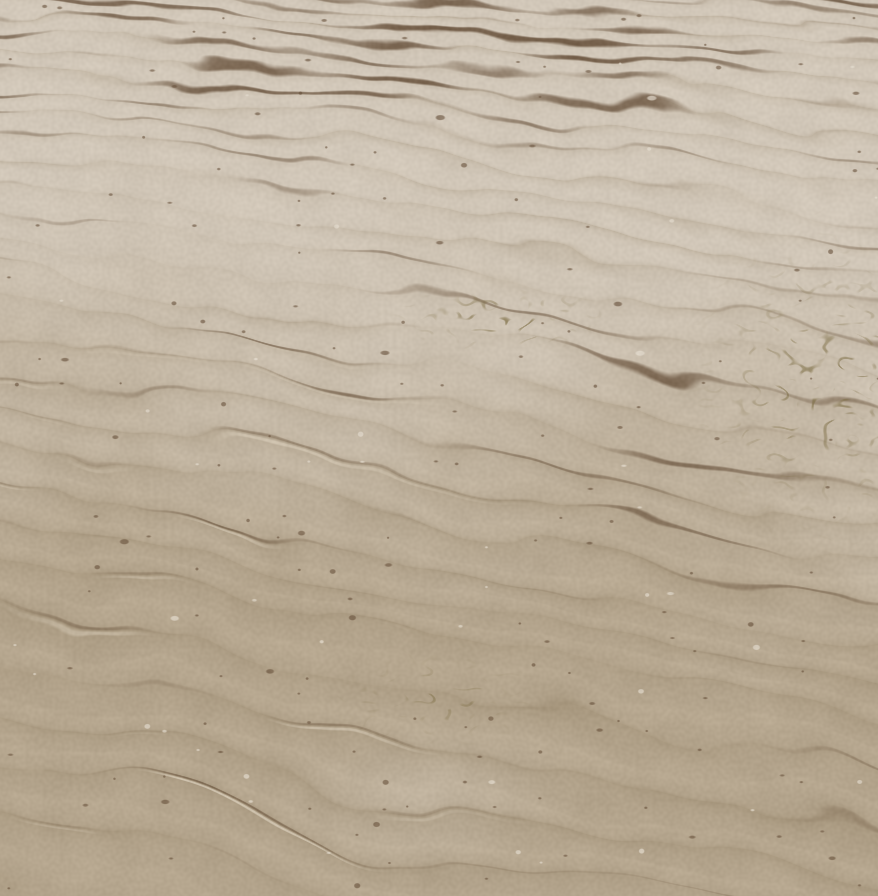
Reproduce this texture procedurally as a WebGL 1 fragment shader.

```glsl
precision highp float;
// Rippled wet sand seen at a slant: fine dark ripples far off, broad soft ones near.
uniform vec2 u_resolution;

#define PALE_SAND vec3(0.822, 0.782, 0.725)
#define DAMP_SAND vec3(0.705, 0.645, 0.552)
#define SHADE vec3(0.600, 0.535, 0.430)
#define WET_BROWN vec3(0.400, 0.310, 0.225)
#define HIGHLIGHT vec3(0.845, 0.800, 0.725)
#define WEED vec3(0.480, 0.420, 0.255)
#define FAR_SPACING 0.018
#define SPACING_GROWTH 0.052
#define WAVINESS 0.75
#define GRAIN 0.028
#define SPECK_CELLS 34.0

float hash(vec2 p) {
  return fract(sin(dot(p, vec2(127.1, 311.7))) * 43758.55);
}

vec2 gradientAt(vec2 cell) {
  float angle = 6.2832 * hash(cell);
  return vec2(cos(angle), sin(angle));
}

// Gradient noise, roughly -0.6 to 0.6
float noise(vec2 p) {
  vec2 i = floor(p), f = p - i;
  vec2 u = f * f * f * (f * (f * 6.0 - 15.0) + 10.0);
  vec2 e = vec2(1.0, 0.0);
  float a = dot(gradientAt(i), f);
  float b = dot(gradientAt(i + e.xy), f - e.xy);
  float c = dot(gradientAt(i + e.yx), f - e.yx);
  float d = dot(gradientAt(i + e.xx), f - e.xx);
  return mix(mix(a, b, u.x), mix(c, d, u.x), u.y);
}

float fbm(vec2 p) {
  float sum = 0.0, amp = 1.0;
  for (int i = 0; i < 3; i++) {
    sum += amp * noise(p);
    p = p * 2.03 + 11.7;
    amp *= 0.5;
  }
  return sum;
}

// Soft elliptical patch, 1 at its centre
float patchAt(vec2 p, vec2 centre, vec2 radius) {
  vec2 d = (p - centre) / radius;
  return exp(-dot(d, d));
}

float stroke(float dist, float width, float px) {
  return 1.0 - smoothstep(width * 0.3, width + px, abs(dist));
}

// Scattered pebbles and shell bits: x = dark cover, y = white cover
vec2 specks(vec2 p, float px) {
  vec2 g = p * SPECK_CELLS, id = floor(g);
  float kind = hash(id + 5.3);
  vec2 centre = 0.2 + 0.6 * vec2(hash(id + 1.7), hash(id + 8.1));
  vec2 d = (g - id - centre) / SPECK_CELLS;
  d.x *= 0.45 + 0.5 * hash(id + 3.9);
  float size = 0.0008 + 0.0018 * pow(hash(id + 6.4), 3.0);
  float cover = 1.0 - smoothstep(size - px * 0.5, size + px, length(d));
  return cover * vec2(step(kind, 0.15), step(0.95, kind));
}

void main() {
  float px = 1.0 / u_resolution.y;
  // p.y runs from the far edge (0) to the near edge (1)
  vec2 p = vec2(gl_FragCoord.x, u_resolution.y - gl_FragCoord.y) * px;
  float near = smoothstep(0.3, 0.65, p.y);

  // Ripple phase: slanted, widening towards the viewer, gently warped
  float slant = mix(0.07, 0.18, smoothstep(0.0, 0.55, p.y));
  float depth = p.y - p.x * slant + 0.014 * noise(p * vec2(3.0, 4.0) + 4.0);
  float spacing = FAR_SPACING + SPACING_GROWTH * max(depth, -0.1);
  float phase = log(spacing / FAR_SPACING) / SPACING_GROWTH;
  float along = p.x / (0.11 + 0.13 * p.y);
  phase += WAVINESS * fbm(vec2(along * 0.8, phase * 0.37));
  float id = floor(phase + 0.5);
  float f = phase - id;
  float dist = f * spacing;

  // Each ripple breaks into its own tapering segments
  float segment = noise(vec2(along * 0.9 + id * 5.3, id * 3.71 + 0.5));
  float segment2 = noise(vec2(along * 0.8 + id * 2.9, id * 4.37 + 30.5));
  float wet = 0.85 * (1.0 - smoothstep(0.1, 0.24, p.y))
    + patchAt(p, vec2(0.80, 0.47), vec2(0.26, 0.13))
    + 0.9 * patchAt(p, vec2(0.39, 0.38), vec2(0.09, 0.10));
  wet *= 0.8 + 0.7 * noise(p * vec2(5.0, 9.0) + 20.0);
  float bare = patchAt(p, vec2(0.50, 0.40), vec2(0.07, 0.07))
    + patchAt(p, vec2(0.15, 0.26), vec2(0.22, 0.05));

  // Broad tone of the sand
  float tone = p.y + 0.10 * (0.5 - p.x) + 0.10 * fbm(p * 3.5);
  vec3 col = mix(PALE_SAND, DAMP_SAND, smoothstep(0.20, 0.76, tone));
  col = mix(col, PALE_SAND, 0.33 * patchAt(p, vec2(0.47, 0.89), vec2(0.12, 0.07)));

  // Soft ripple shading: crisp upper edge, long fade below
  float lee = f > 0.0 ? exp(-f * 5.0) : exp(f * 22.0);
  lee *= 1.0 - smoothstep(0.3, 0.5, abs(f));
  float relief = mix(0.30, 0.52, near) * (0.75 + 0.8 * segment2);
  col = mix(col, SHADE, clamp(lee * relief * (1.0 - 0.8 * bare), 0.0, 1.0));
  col += 0.018 * near * smoothstep(0.1, 0.5, -f) * (1.0 - smoothstep(0.4, 0.5, -f));

  // Thin dark troughs that hold water
  float strength = smoothstep(-0.06, 0.50, segment + 0.32 * wet - 0.08 - 0.3 * bare);
  float width = mix(0.0012, 0.0042, strength * clamp(wet, 0.0, 1.0));
  float trough = stroke(dist, width, px) * strength * (0.38 + 0.5 * clamp(wet, 0.0, 1.0));
  col = mix(col, WET_BROWN, clamp(trough, 0.0, 0.9));

  // Pale rims beside the near ripples on the left
  float rimZone = smoothstep(0.32, 0.55, p.y) * (1.0 - smoothstep(0.25, 0.65, p.x));
  float rim = rimZone * smoothstep(0.05, 0.32, segment2);
  col = mix(col, WET_BROWN, 0.45 * rim * stroke(dist + 0.0005, 0.0012, px));
  col = mix(col, HIGHLIGHT, 0.8 * rim * stroke(dist - 0.004, 0.0014, px));

  // Tangled weed and scattered bits
  float weedZone = patchAt(p, vec2(0.56, 0.355), vec2(0.07, 0.022))
    + 0.8 * patchAt(p, vec2(0.92, 0.43), vec2(0.09, 0.10))
    + 0.6 * patchAt(p, vec2(0.49, 0.78), vec2(0.07, 0.03));
  float tangle = stroke(noise(p * vec2(38.0, 65.0)), 0.07, 0.04);
  tangle *= smoothstep(0.0, 0.3, noise(p * vec2(45.0, 70.0) + 9.0));
  col = mix(col, WEED, 0.75 * tangle * clamp(weedZone, 0.0, 1.0));
  vec2 bits = specks(p, px);
  col = mix(col, WET_BROWN, 0.6 * bits.x);
  col = mix(col, vec3(0.9, 0.87, 0.82), 0.65 * bits.y);

  // Fine grain and faint mottling
  col += GRAIN * (noise(p * 210.0) + 0.6 * fbm(p * 24.0));
  gl_FragColor = vec4(clamp(col, 0.0, 1.0), 1.0);
}
```
